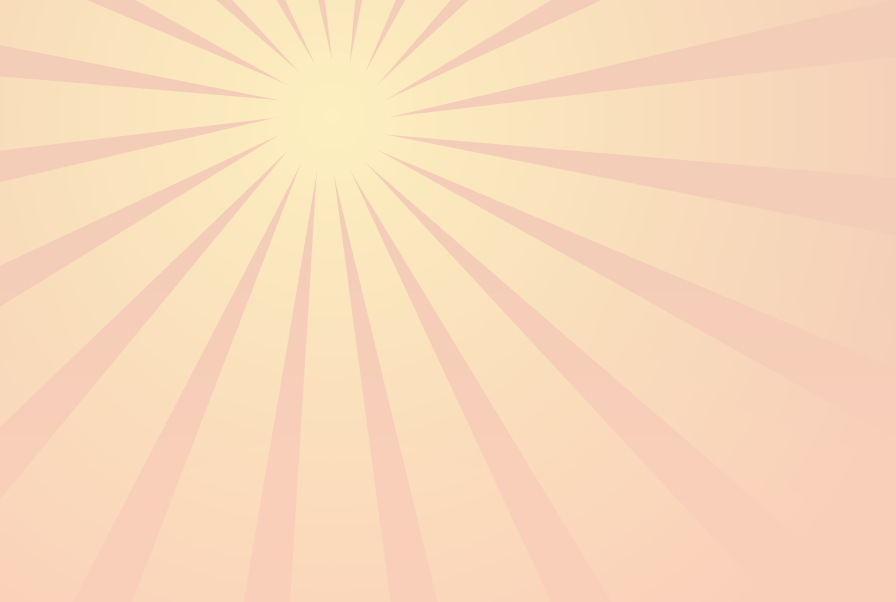
This background is drawn by a WebGL 1 fragment shader. Its source:

```glsl
precision highp float;
// Warm sunburst: tapered pink rays around a pale yellow glow.

uniform vec2 u_resolution;

const float TAU = 6.2831853;
const float RAY_COUNT = 20.0;
const vec2 SUN_CENTER = vec2(0.371, 0.805);  // fraction of the canvas
const vec2 RAY_TIP = vec2(0.095, -0.0143);   // along and across one ray
const vec2 RAY_SLOPES = vec2(0.0725, 0.0385);
const float GLOW_RADIUS = 1.06;

const vec3 GLOW_COLOR = vec3(0.992, 0.937, 0.750);
const vec3 UPPER_PINK = vec3(0.957, 0.804, 0.721);
const vec3 LOWER_PINK = vec3(0.979, 0.812, 0.727);

// Slight bend of the angular spacing, strongest toward the lower left.
float angularBend(float angle) {
  float facing = max(cos(angle + 1.955), 0.0);
  return 0.031 * pow(facing, 6.0);
}

// Folds the plane into one sector whose ray lies along +x.
vec2 foldSector(vec2 p, float count) {
  float sector = TAU / count;
  float angle = atan(p.y, p.x);
  float local = mod(angle - angularBend(angle), sector) - 0.5 * sector;
  return length(p) * vec2(cos(local), sin(local));
}

// Signed distance to an endless wedge opening along +x from its tip.
float wedgeDistance(vec2 p, vec2 tip, vec2 slopes) {
  vec2 q = p - tip;
  float upper = (q.y - slopes.x * q.x) / length(vec2(1.0, slopes.x));
  float lower = (-q.y - slopes.y * q.x) / length(vec2(1.0, slopes.y));
  return max(upper, lower);
}

// Antialiased coverage from a signed distance.
float coverage(float dist, float pixel) {
  return clamp(0.5 - dist / pixel, 0.0, 1.0);
}

void main() {
  vec2 p = (gl_FragCoord.xy - SUN_CENTER * u_resolution) / u_resolution.y;
  float height = gl_FragCoord.y / u_resolution.y;

  // Radial glow fading into the ray colour
  vec3 pink = mix(LOWER_PINK, UPPER_PINK, smoothstep(0.1, 0.6, height));
  vec3 color = mix(GLOW_COLOR, pink, min(length(p) / GLOW_RADIUS, 1.0));

  // Rays
  vec2 local = foldSector(p, RAY_COUNT);
  float dist = wedgeDistance(local, RAY_TIP, RAY_SLOPES);
  color = mix(color, pink, coverage(dist, 1.0 / u_resolution.y));

  gl_FragColor = vec4(color, 1.0);
}
```
